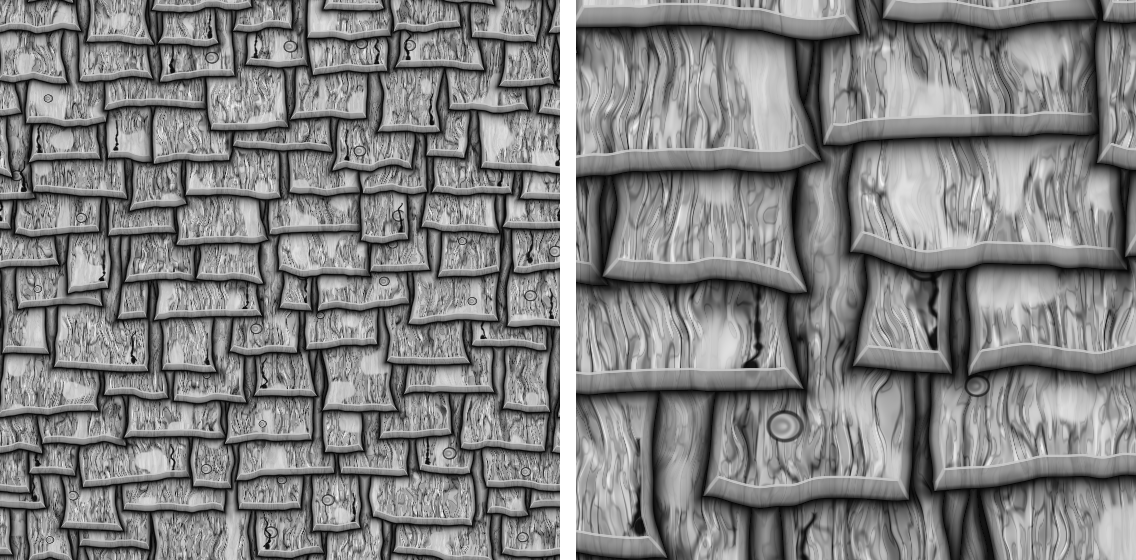
Left, the full canvas; right, a detail of the centre.
This texture map is drawn by a Shadertoy shader. Its source:

```glsl
// Grey weathered wooden shingles: 14 overlapping rows of 7, with bevelled rims, knots and cracks.

vec4 hash4(vec2 p) {
    vec4 q = fract(p.xyxy * vec4(.1031, .1030, .0973, .1099));
    q += dot(q, q.wzxy + 33.33);
    return fract((q.xxyz + q.yzzw) * q.zywx);
}

float noise(vec2 p) {
    vec2 i = floor(p), f = fract(p);
    f = f * f * (3. - 2. * f);
    return mix(mix(hash4(i).x, hash4(i + vec2(1, 0)).x, f.x),
               mix(hash4(i + vec2(0, 1)).x, hash4(i + vec2(1, 1)).x, f.x), f.y);
}

// Thin contour of a noise value, 1 on the contour
float contour(float n, float width) {
    return 1. - smoothstep(0., width, abs(n - .5));
}

float woodTone(vec2 p, vec2 seed) {
    vec2 g = p + seed * 40.;
    g.x += .2 * noise(g * vec2(2.5, 1.7)) + .08 * noise(g * vec2(6., 4.));
    float coarse = noise(g * vec2(10., 1.6));
    float medium = noise(g * vec2(19., 3.) + 31.);
    float fine = noise(g * vec2(36., 7.) + 73.);
    float bare = smoothstep(.68, .78, noise(g * vec2(2.4, 1.7) + 9.));
    bare = max(bare, .6 * smoothstep(1.3, 2.1, p.y));
    float tone = .69 + .12 * (medium - .5) + .24 * (fine - .5);
    tone -= .36 * contour(coarse, .1) * (.4 + .7 * fine);
    tone -= .3 * contour(medium, .13) * (.25 + .75 * noise(g * 3.));
    tone -= .12 * contour(fine, .15);
    tone += .13 * contour(coarse - .17, .06);
    return mix(tone, .83 + .1 * (medium - .5), bare * .85);
}

// Oval knot with growth rings
float addKnot(float tone, vec2 p, float radius) {
    float r = length(p * vec2(1., 1.15)) / radius;
    float rings = .66 + .1 * cos(r * 9. + 4. * p.x / radius);
    tone = mix(tone, rings, 1. - smoothstep(.9, 1.05, r));
    return tone * (1. - .6 * (1. - smoothstep(.04, .2, abs(r - 1.))));
}

// Ragged upright split ending in a round hole
float addCrack(float tone, vec2 p, float seed) {
    float sway = .14 * (noise(vec2(seed * 50., p.y * 7.)) - .5);
    float width = .04 * (1. - p.y / .8) * noise(vec2(p.y * 22., seed * 90.));
    float split = max(abs(p.x - sway) - width, abs(p.y - .36) - .36);
    float hole = length(p * vec2(1., .7)) - .045;
    return tone * mix(.1, 1., smoothstep(-.01, .035, min(split, hole)));
}

void mainImage(out vec4 fragColor, in vec2 fragCoord) {
    vec2 p = 14. * fragCoord / iResolution.y;
    float px = 14. / iResolution.y;
    float shade = .5, halfWidth = 1.;
    vec2 local = p, inset = vec2(1.);
    vec4 look = vec4(0.);

    // Lay the rows from the lowest to the highest, each over the one below
    for (int r = -3; r <= 1; r++) {
        float row = floor(p.y) + float(r), wrapRow = mod(row, 14.);
        float x = p.x - mod(row, 2.) - .7 * hash4(vec2(wrapRow * 7.3, 77.)).x;
        for (int c = -1; c <= 1; c++) {
            float col = floor(x / 2.) + float(c);
            vec2 id = vec2(mod(col, 7.), wrapRow) * 17.3 + 5.;
            vec2 nextId = vec2(mod(col + 1., 7.), wrapRow) * 17.3 + 5.;
            vec4 h = hash4(id), k = hash4(id + 211.7);

            float left = 2. * col + .9 * (h.x - .5) + .02 + .3 * h.y * h.y;
            float right = 2. * (col + 1.) + .9 * (hash4(nextId).x - .5) - .02 - .3 * h.z * h.z;
            float w = .5 * (right - left);
            vec2 q = vec2(x - .5 * (left + right), p.y - row - .68 * (h.w - .5));

            // Leaning, bowed sides with flared corners; slanted, wavy lower edge
            float side = abs(q.x - .2 * (k.x - .5) * q.y) - w
                       - .22 * (k.y - .5) * sin(2.2 * q.y)
                       - .08 * k.z * exp(-5. * max(q.y, 0.))
                       - .08 * (noise(vec2(q.y * 3., sign(q.x) * 9. + id.x + id.y)) - .5);
            float lower = .16 * (k.w - .5) * q.x - q.y
                        + .15 * (noise(vec2(q.x * 1.8 + id.x, id.y)) - .5)
                        + .03 * (noise(vec2(q.x * 6. + id.x, id.y)) - .5);
            vec2 e = vec2(side, lower);
            float d = min(max(e.x, e.y), 0.) + length(max(e, 0.));

            // Black contact line fading into a soft shadow
            float reach = max(d, 0.);
            float light = 1. - .88 * exp(-pow(reach / .08, 1.25));
            shade = min(shade, light * mix(.86, 1., smoothstep(0., .4, reach)));
            shade = mix(shade, 1., smoothstep(0., -1.5 * px, d));
            if (d < 0.) {
                local = q;
                inset = -e;
                halfWidth = w;
                look = hash4(id + 97.1);
            }
        }
    }

    // Wood face with its wear
    float tone = woodTone(local, look.xy) + .05 * (look.z - .5);
    if (look.x > .7) {
        vec2 centre = vec2((look.y - .5) * 1.4 * halfWidth, .4 + .5 * look.z);
        tone = addKnot(tone, local - centre, .09 + .07 * look.w);
    }
    if (look.w > .7) {
        float flank = look.z > .4 ? .7 : -.7;
        tone = addCrack(tone, local - vec2(flank * halfWidth, .24), look.y);
    }

    // Bevelled rim with a pale inner line and mitred corners
    vec2 rim = inset / vec2(.1, .18);
    float edge = min(rim.x, rim.y);
    float bevel = mix(.4, .57, smoothstep(0., .8, edge)) + .2 * (tone - .6);
    float inRim = 1. - smoothstep(.92, 1.08, edge);
    tone = mix(tone, bevel, inRim);
    float line = 1. - smoothstep(.006, .006 + px, abs(edge - 1.) * (rim.x < rim.y ? .1 : .18));
    float mitre = inRim * (1. - smoothstep(.08, .25, abs(rim.x - rim.y)));
    tone = mix(tone, .8, max(line * (rim.x < rim.y ? .45 : .85), .6 * mitre));
    tone *= mix(.4, 1., smoothstep(0., .05, min(inset.x, inset.y)));

    fragColor = vec4(vec3(clamp(tone * shade, .03, .95)), 1.);
}
```
